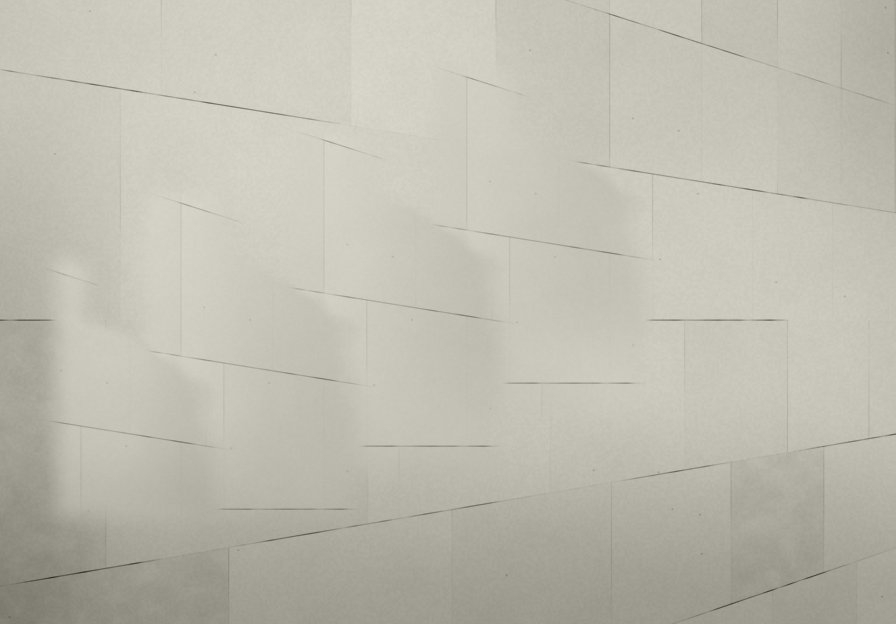
Give the GLSL for this texture, as a Shadertoy shader.

```glsl
// Pale stone block wall in perspective, with soft overlapping patches stepping down to the left.

const vec2 VANISH = vec2(2.51, 0.487);       // where the courses converge, in canvas heights
const vec2 PATCH_STEP = vec2(0.229, 0.101);  // shift between successive patches
const vec3 STONE_TINT = vec3(0.004, -0.006, -0.050);
const float JOINT_WIDTH = 0.0016;

float hash(vec2 p) {
    vec3 q = fract(vec3(p.xyx) * 0.1031);
    q += dot(q, q.yzx + 33.33);
    return fract((q.x + q.y) * q.z);
}

float noise(vec2 p) {
    vec2 i = floor(p), f = fract(p);
    f = f * f * (3.0 - 2.0 * f);
    return mix(mix(hash(i), hash(i + vec2(1, 0)), f.x),
               mix(hash(i + vec2(0, 1)), hash(i + vec2(1, 1)), f.x), f.y);
}

float fbm(vec2 p) {
    float sum = 0.0, amp = 0.5;
    for (int i = 0; i < 4; i++) {
        sum += amp * noise(p);
        p = p * 2.03 + 17.0;
        amp *= 0.5;
    }
    return sum;
}

// Soft window between two limits
float band(float x, float lo, float hi, float soft) {
    return smoothstep(lo - soft, lo + soft, x) * (1.0 - smoothstep(hi - soft, hi + soft, x));
}

float stroke(float dist, float width, float px) {
    return 1.0 - smoothstep(width * 0.5 - px * 0.5, width * 0.5 + px * 0.8, dist);
}

// Brightness offset of the masonry: block shades, joints and pores
float masonry(vec2 p, float px) {
    float depth = max(VANISH.x - p.x, 0.1);
    float u = 1.0 / depth;
    float v = (p.y - VANISH.y) / depth;

    // Courses, then blocks along each course
    float pitch = v < 0.0 ? 0.170 : 0.160;
    float course = v / pitch;
    float row = floor(course);
    float blockWidth = row < 0.0 ? 0.0935 : (row < 1.0 ? 0.0838 : 0.0694);
    float offset = row > 0.5 ? 0.4 : fract(0.15 - 0.42 * row);
    float along = u / blockWidth - offset;
    float cell = floor(along);
    float shade = (hash(vec2(cell + 31.0, row + 57.0)) - 0.5) * 0.026;

    // A few weathered blocks in the lower courses
    bool stained = row < -0.5 && (cell == 3.0 || (row == -2.0 && cell == 7.0));
    if (stained) shade -= 0.035 + 0.06 * (fbm(p * 38.0) - 0.45);

    // Bed joints: broken dark cracks
    float bed = round(course);
    float bedDist = abs(course - bed) * pitch * depth;
    float cracked = 0.10 + 0.9 * smoothstep(0.42, 0.68, noise(vec2(p.x * 6.5 + 2.0, bed * 7.3)));
    if (bed == 0.0) cracked = band(p.x, 1.04, 1.26, 0.008) + band(p.x, -0.1, 0.085, 0.008);
    cracked *= 0.25 + 1.1 * noise(p * 60.0);
    shade -= 0.30 * cracked * stroke(bedDist, JOINT_WIDTH, px);

    // Head joints: barely visible
    float headDist = abs(along - round(along)) * blockWidth / (u * u);
    float faint = 0.012 + 0.05 * smoothstep(0.45, 0.85, noise(p * 9.0 + row * 3.0));
    shade -= faint * stroke(headDist, JOINT_WIDTH, px);

    // Sparse pores
    vec2 poreCell = floor(p * 30.0);
    vec2 centre = 0.25 + 0.5 * vec2(hash(poreCell + 3.0), hash(poreCell + 9.0));
    float pore = step(0.97, hash(poreCell + 71.0));
    float poreDist = length(fract(p * 30.0) - centre) / 30.0;
    return shade - 0.09 * pore * stroke(poreDist, 0.003, px);
}

// Rounded, ragged patch that is narrow on top and bulges to the right below
float patchMask(vec2 q) {
    vec2 w = q + 0.07 * (vec2(fbm(q * 8.0), fbm(q * 8.0 + 40.0)) - 0.47);
    float right = mix(1.258, 1.06, smoothstep(0.76, 0.92, w.y));
    return band(w.x, 0.925, right, 0.028) * band(w.y, 0.455, 0.985, 0.03);
}

// Broad light falling over the whole wall
float lighting(vec2 p) {
    vec2 fromGlow = p - vec2(0.45, 0.86);
    float light = 0.758 + 0.07 * exp(-dot(fromGlow, fromGlow) * 5.0);
    light -= 0.15 * (1.0 - smoothstep(-0.03, 0.38, p.y));
    light -= 0.08 * (1.0 - smoothstep(0.0, 0.24, p.x)) * (1.0 - smoothstep(0.45, 0.9, p.y));
    light -= 0.07 * smoothstep(1.2, 1.46, p.x) * smoothstep(0.4, 1.0, p.y);
    return light + 0.03 * band(p.x, 0.9, 1.4, 0.15) * band(p.y, 0.3, 0.75, 0.15);
}

void mainImage(out vec4 fragColor, in vec2 fragCoord) {
    float px = 1.0 / iResolution.y;
    vec2 p = fragCoord * px;
    float detail = masonry(p, px);
    float veil = 0.0;

    // Patches repeat the masonry, each shifted further down and left
    for (int k = 1; k <= 4; k++) {
        vec2 q = p + float(k) * PATCH_STEP;
        float mask = patchMask(q);
        mask *= smoothstep(0.06, 0.12, p.x) * smoothstep(0.14, 0.20, p.y);
        float edgeShade = -0.045 * smoothstep(0.98, 1.22, q.x) * smoothstep(0.46, 0.66, q.y);
        detail = mix(detail, masonry(q, px) * 0.7 + edgeShade + 0.008, mask);
        veil = max(veil, mask);
    }

    // Light, veil over the dark left side, mottling and grain
    float light = lighting(p) + 0.055 * veil * (1.0 - smoothstep(0.05, 0.4, p.x));
    float mottle = 0.022 * (fbm(p * 14.0) - 0.47);
    float grain = 0.018 * (noise(p * 300.0) - 0.5) * (1.3 - 0.6 * veil);
    fragColor = vec4(STONE_TINT + light + detail + mottle + grain, 1.0);
}
```
